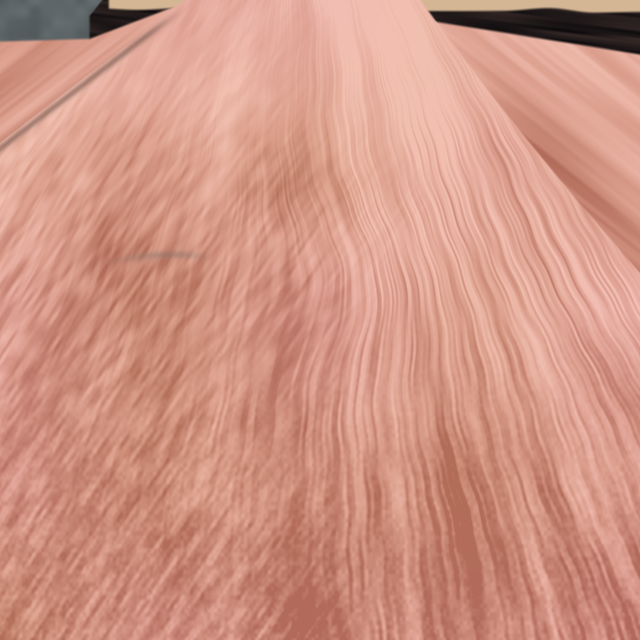
Reproduce this texture procedurally as a WebGL 1 fragment shader.

```glsl
precision highp float;
uniform vec2 u_resolution;

#define LIGHT_WOOD vec3(0.92, 0.71, 0.65)
#define MID_WOOD vec3(0.86, 0.62, 0.55)
#define DARK_WOOD vec3(0.77, 0.51, 0.44)
#define STACK_DARK vec3(0.13, 0.10, 0.10)
#define FLOOR_GREY vec3(0.36, 0.39, 0.40)
#define PALE_BOARD vec3(0.83, 0.71, 0.58)
#define VANISH vec2(0.47, 1.40)
#define GRAIN_FREQ 210.0
#define GRAIN_CONTRAST 2.1
#define EDGE 0.003

float hash(vec2 p) {
  return fract(sin(dot(p, vec2(127.1, 311.7))) * 43758.5453);
}

// Smooth value noise, centred on zero
float noise(vec2 p) {
  vec2 i = floor(p), f = fract(p);
  f = f * f * (3.0 - 2.0 * f);
  float low = mix(hash(i), hash(i + vec2(1.0, 0.0)), f.x);
  float high = mix(hash(i + vec2(0.0, 1.0)), hash(i + 1.0), f.x);
  return mix(low, high, f.y) - 0.5;
}

float blob(vec2 p, vec2 centre, vec2 radius) {
  vec2 d = (p - centre) / radius;
  return exp(-dot(d, d));
}

float step01(float d) {
  return smoothstep(-EDGE, EDGE, d);
}

vec3 woodColor(float tone) {
  tone = clamp(tone, -1.8, 1.4);
  return tone > 0.0 ? mix(MID_WOOD, LIGHT_WOOD, tone) : mix(MID_WOOD, DARK_WOOD, -tone);
}

// Fibres fan out from the vanishing point and bulge around a swirl
float fibreAxis(vec2 p) {
  float x = p.x - 0.05 * blob(p, vec2(0.52, 0.54), vec2(0.14, 0.13));
  x += 0.004 * sin(19.0 * p.y + 11.0 * p.x) + 0.0015 * sin(63.0 * p.y - 37.0 * p.x);
  return (x - VANISH.x) / (VANISH.y - p.y);
}

float grain(vec2 p) {
  float u = fibreAxis(p);
  float lines = noise(vec2(u * GRAIN_FREQ, p.y * 9.0));
  lines += 0.5 * noise(vec2(u * GRAIN_FREQ * 0.43, p.y * 5.0 + 7.0));
  // Short slanted hatch on the left half
  vec2 slant = vec2(dot(p, vec2(0.83, -0.56)), dot(p, vec2(0.56, 0.83)));
  float hatch = noise(slant * vec2(165.0, 30.0)) + 0.5 * noise(slant * vec2(70.0, 13.0));
  float side = smoothstep(0.60, 0.32, p.x + 0.25 * noise(p * 6.0));
  float fade = mix(1.0, 0.35, smoothstep(0.62, 0.95, p.y));
  float speckle = noise(p * vec2(190.0, 150.0)) * smoothstep(0.7, 0.0, p.y);
  return GRAIN_CONTRAST * fade * mix(lines, hatch, side * 0.75) + 0.8 * speckle;
}

vec3 mainSheet(vec2 p, float edgeGap) {
  float u = fibreAxis(p);
  float tone = 1.45 * (p.y - 0.5) + grain(p);
  tone += 1.5 * noise(vec2(u * 15.0, p.y * 2.5)) + 0.9 * noise(p * vec2(5.0, 8.0) + 3.0);
  tone += 0.75 * smoothstep(0.26, 0.04, edgeGap);
  tone -= 0.7 * blob(p, vec2(0.24, 0.54), vec2(0.12, 0.10));
  tone -= 0.6 * blob(p, vec2(0.74, 0.36), vec2(0.09, 0.22));
  tone -= 0.5 * blob(p, vec2(0.47, 0.70), vec2(0.16, 0.06));
  vec3 color = woodColor(tone);
  color += vec3(0.0, -0.02, 0.02) * noise(p * 4.0 + 9.0);
  // Faint grey stain
  float arc = p.y - 0.602 + 1.2 * (p.x - 0.27) * (p.x - 0.27);
  float stain = exp(-pow(arc / 0.006, 2.0)) * smoothstep(0.14, 0.25, p.x) * smoothstep(0.34, 0.28, p.x);
  return mix(color, vec3(0.55, 0.45, 0.42), 0.45 * stain);
}

vec3 backdrop(vec2 p) {
  float layers = noise(vec2(p.x * 9.0, (p.y + 0.12 * p.x) * 190.0));
  vec3 stack = STACK_DARK + vec3(0.16, 0.12, 0.10) * layers;
  float boardLine = 0.984 + 0.008 * noise(vec2(p.x * 14.0, 2.0));
  vec3 color = mix(stack, PALE_BOARD, step01(p.y - boardLine) * step01(p.x - 0.17));
  vec3 ground = FLOOR_GREY + 0.08 * noise(p * 55.0);
  return mix(ground, color, step01(p.x - 0.14 - 0.8 * max(p.y - 0.975, 0.0)));
}

void main() {
  vec2 p = gl_FragCoord.xy / u_resolution;
  float drop = 1.0 - p.y;
  float rightGap = 0.657 + 0.72 * drop + 0.2 * drop * drop - p.x;
  float leftGap = p.x - 0.29 + 1.3 * drop;
  vec3 color = backdrop(p);

  // Left neighbouring sheet with strips parallel to the crease
  float leftTop = 0.935 + 0.03 * p.x + 0.35 * max(p.x - 0.14, 0.0);
  float leftTone = -0.2 + 1.7 * noise(vec2(leftGap * 32.0, p.y * 5.0)) + 0.8 * noise(vec2(leftGap * 110.0, p.y * 12.0));
  color = mix(color, woodColor(leftTone), step01(leftTop - p.y) * step01(0.4 - p.x));

  // Right neighbouring sheet, shaded beside the main one
  float rightTop = 0.95 - 0.16 * (p.x - 0.78);
  float across = p.x + 1.25 * p.y;
  float rightTone = 0.35 + 1.3 * noise(vec2(across * 24.0, p.y * 4.0)) + 0.9 * noise(vec2(across * 95.0, p.y * 10.0));
  rightTone -= 1.5 * smoothstep(-0.13, 0.0, rightGap) * smoothstep(0.95, 0.75, p.y);
  color = mix(color, woodColor(rightTone), step01(rightTop - p.y) * step01(p.x - 0.6));

  // Main sheet and the dark crease along its left side
  color = mix(color, mainSheet(p, rightGap), step01(rightGap) * step01(leftGap));
  float crease = exp(-pow((leftGap - 0.012) / 0.009, 2.0)) * smoothstep(0.99, 0.94, p.y);
  color = mix(color, vec3(0.46, 0.34, 0.30), 0.6 * crease);
  gl_FragColor = vec4(color, 1.0);
}
```
